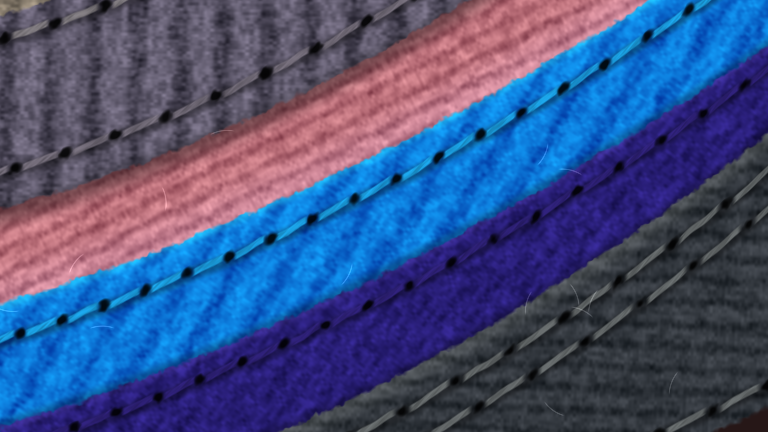
This texture is drawn by a WebGL 1 fragment shader. Its source:

```glsl
precision highp float;
// Overlapping strips of ribbed corduroy with stitched hems, seen close up.
// Each strip is bounded by a parabola; ribs, ladder weave and pile noise
// shade the cloth, and slanted dashes with dark holes form the seams.

uniform vec2 u_resolution;

// Strip borders as y = k.x + k.y * x + k.z * x * x, in canvas heights
#define GREY_EDGE vec3(0.514, 0.277, 0.158)
#define BLUE_EDGE vec3(0.294, 0.309, 0.106)
#define PURPLE_EDGE vec3(0.010, 0.307, 0.107)
#define DARK_EDGE vec3(-0.210, 0.221, 0.160)
#define CORNER_SEAM vec3(-0.692, 0.450, 0.0)
#define EDGE_SOFT 0.005
#define FUZZ 0.018
#define PILE_CONTRAST 0.85
#define LADDER_PITCH 0.021
#define HAIRS 14

float hash(vec2 p) {
  vec3 q = fract(vec3(p.xyx) * 0.1031);
  q += dot(q, q.yzx + 33.33);
  return fract((q.x + q.y) * q.z);
}

float noise(vec2 p) {
  vec2 i = floor(p), f = fract(p);
  f = f * f * (3.0 - 2.0 * f);
  return mix(mix(hash(i), hash(i + vec2(1, 0)), f.x),
             mix(hash(i + vec2(0, 1)), hash(i + vec2(1, 1)), f.x), f.y);
}

float above(vec3 k, vec2 p) {
  return p.y - (k.x + p.x * (k.y + k.z * p.x));
}

// Cloth height: ribs run along dir, with rungs across the grooves
float corduroy(vec2 p, vec2 dir, float pitch, float ribDepth) {
  vec2 q = vec2(dot(p, dir), dot(p, vec2(-dir.y, dir.x)));
  float wobble = noise(p * 24.0) - 0.5;
  float u = q.y / pitch + 0.22 * wobble;
  float rib = smoothstep(0.05, 0.7, 1.0 - abs(2.0 * fract(u) - 1.0));
  float rung = 0.5 + 0.5 * cos(6.2832 * (q.x / LADDER_PITCH + wobble));
  float pile = 0.45 * noise(q * vec2(52.0, 85.0) + 40.0)
             + 0.35 * noise(q * vec2(150.0, 110.0) + 90.0)
             + 0.20 * noise(p * 21.0 + 7.0) - 0.5;
  return 0.5 + ribDepth * (rib - 0.6 + 0.35 * (1.0 - rib) * (rung - 0.5))
       + PILE_CONTRAST * pile;
}

// Lays a row of stitches along d = 0, holes where x / pitch = phase + n
vec3 stitch(vec3 col, float d, float x, float pitch, float phase,
            vec3 thread, float holeSize) {
  float t = fract(x / pitch - phase + 0.5) - 0.5;
  float s = abs(t) - 0.5;
  d += 0.006 * (noise(vec2(x * 30.0, phase * 9.0)) - 0.5);
  col *= 1.0 - 0.38 * smoothstep(0.026, 0.004, abs(d + 0.006));
  float slant = d - 0.012 * (fract(t) - 0.5);
  float strand = smoothstep(0.011, 0.005, abs(slant))
               * smoothstep(0.0, 0.12, 0.38 + s + 0.03);
  float twist = 0.8 + 0.3 * noise(vec2(x * 110.0 - d * 170.0, d * 90.0));
  col = mix(col, thread * twist, 0.8 * strand);
  float hole = length(vec2(t * pitch, d));
  hole += 0.008 * (noise(vec2(x, d) * 95.0) - 0.5);
  return mix(col, col * 0.13, smoothstep(holeSize + 0.006, holeSize - 0.006, hole));
}

void main() {
  vec2 p = gl_FragCoord.xy / u_resolution.y;
  float x = p.x;
  float fuzz = FUZZ * (0.6 * noise(p * 48.0) + 0.4 * noise(p * 130.0) - 0.5);
  float grey = above(GREY_EDGE, p);
  float blue = -above(BLUE_EDGE, p);
  float purple = -above(PURPLE_EDGE, p);
  float dark = -above(DARK_EDGE, p);

  // Pink cloth, shaded below the grey hem and paler near the blue one
  float h = corduroy(p, vec2(0.894, 0.447), 0.046, 0.34);
  vec3 col = mix(vec3(0.54, 0.26, 0.31), vec3(0.91, 0.60, 0.63), h);
  col += vec3(0.06, 0.08, 0.11) * smoothstep(-0.12, 0.0, blue);
  col *= 1.0 - 0.42 * smoothstep(-0.065, 0.0, grey);

  // Grey cloth with two seams and a pale backing in the corner
  h = corduroy(p, vec2(0.02, 1.0), 0.1, 0.40);
  vec3 cloth = mix(vec3(0.16, 0.15, 0.20), vec3(0.53, 0.50, 0.59), h);
  cloth *= 0.82 + 0.18 * smoothstep(0.0, 0.03, grey);
  cloth = stitch(cloth, grey - 0.087, x, 0.1162, 0.30, vec3(0.50, 0.47, 0.52), 0.012);
  cloth = stitch(cloth, grey - 0.397, x, 0.1162, 0.10, vec3(0.55, 0.53, 0.54), 0.011);
  cloth = mix(cloth, vec3(0.62, 0.57, 0.50) * (0.6 + 0.6 * h),
              smoothstep(0.445, 0.455, grey + fuzz));
  col = mix(col, cloth, smoothstep(-EDGE_SOFT, EDGE_SOFT, grey + fuzz));

  // Blue cloth with a bright rolled hem
  h = corduroy(p, vec2(0.53, 0.85), 0.09, 0.36);
  float hem = smoothstep(0.09, 0.0, blue);
  cloth = mix(vec3(0.01, 0.26, 0.67), vec3(0.08, 0.65, 1.0), h + 0.10 * hem);
  cloth += vec3(0.05, 0.16, 0.05) * smoothstep(0.025, 0.0, blue);
  cloth = stitch(cloth, 0.081 - blue, x, 0.0967, 0.484, vec3(0.12, 0.70, 0.96), 0.011);
  cloth *= 1.0 - 0.30 * smoothstep(-0.03, 0.0, purple);
  col = mix(col, cloth, smoothstep(-EDGE_SOFT, EDGE_SOFT, blue + fuzz));

  // Purple cloth with a sunken seam
  h = corduroy(p, vec2(0.6, 0.8), 0.055, 0.13);
  cloth = mix(vec3(0.06, 0.04, 0.25), vec3(0.25, 0.19, 0.67), h);
  cloth += vec3(0.06, 0.05, 0.08) * smoothstep(0.022, 0.0, purple);
  cloth = stitch(cloth, 0.055 - purple, x, 0.097, 0.78, vec3(0.20, 0.14, 0.51), 0.010);
  cloth *= 1.0 - 0.28 * smoothstep(-0.03, 0.0, dark);
  col = mix(col, cloth, smoothstep(-EDGE_SOFT, EDGE_SOFT, purple + fuzz));

  // Dark cloth with level ribs, a worn border and three seams
  h = corduroy(p, vec2(0.999, -0.04), 0.052, 0.30);
  cloth = mix(vec3(0.08, 0.10, 0.12), vec3(0.30, 0.32, 0.35), h);
  cloth += vec3(0.10, 0.10, 0.09) * smoothstep(0.06, 0.005, dark);
  vec3 thread = vec3(0.46, 0.48, 0.48);
  cloth = stitch(cloth, 0.085 - dark, x, 0.125, 0.45, thread, 0.010);
  cloth = stitch(cloth, 0.172 - dark, x, 0.125, 0.85, thread, 0.009);
  float corner = above(CORNER_SEAM, p);
  cloth = stitch(cloth, corner, x, 0.125, 0.20, thread, 0.010);
  cloth = mix(cloth, vec3(0.15, 0.09, 0.09), smoothstep(-0.045, -0.06, corner + fuzz));
  col = mix(col, cloth, smoothstep(-EDGE_SOFT, EDGE_SOFT, dark + fuzz));

  // Loose hairs
  for (int i = 0; i < HAIRS; i++) {
    float n = float(i) + 1.0;
    vec2 r = p - vec2(1.778 * hash(vec2(n, 3.1)), 0.7 * hash(vec2(n, 8.7)));
    float a = 6.2832 * hash(vec2(n, 5.3));
    r = mat2(cos(a), sin(a), -sin(a), cos(a)) * r;
    float hair = smoothstep(0.0025, 0.0005, abs(r.y - 6.0 * r.x * r.x));
    col += 0.14 * hair * smoothstep(0.03, 0.02, abs(r.x));
  }
  gl_FragColor = vec4(clamp(col, 0.0, 1.0), 1.0);
}
```
